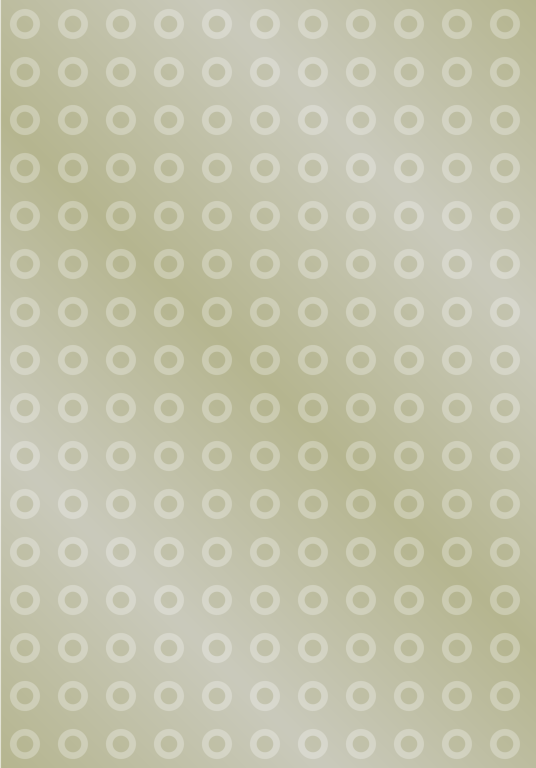
Write a WebGL 1 fragment shader that draws this pattern.

```glsl
precision highp float;

// A square grid of pale translucent rings over a diagonal olive-to-grey sheen.
// The sheen is a triangle wave between opposite corners; each ring is an
// annulus distance function repeated with fract, its hole tinted olive.

uniform vec2 u_resolution;

const float ROWS = 16.0;           // rings from bottom to top
const float COLUMN_SHIFT = 0.02;   // sideways grid offset, in cells
const float OUTER_RADIUS = 0.3125; // ring edges, in cells
const float INNER_RADIUS = 0.173;
const float RING_OPACITY = 0.28;
const float HOLE_TINT = 0.28;
const float SHEEN_CYCLES = 2.0;    // dark-light-dark cycles corner to corner
const float EDGE_WIDTH = 0.0015;   // pale strip on the left, in canvas heights
const float EDGE_OPACITY = 0.6;

const vec3 OLIVE = vec3(0.71, 0.71, 0.56);
const vec3 GREY = vec3(0.79, 0.79, 0.735);
const vec3 WHITE = vec3(1.0);

// Antialiased coverage of a disc
float disc(float dist, float radius, float blur) {
  return 1.0 - smoothstep(radius - blur, radius + blur, dist);
}

// Linear bands from the top right corner to the lower left one
vec3 sheen(vec2 p, float aspect) {
  float along = (1.0 - p.y + aspect - p.x) / (1.0 + aspect);
  float wave = 1.0 - abs(2.0 * fract(along * SHEEN_CYCLES) - 1.0);
  return mix(OLIVE, GREY, wave);
}

void main() {
  // Canvas height is one unit
  vec2 p = gl_FragCoord.xy / u_resolution.y;
  float pixel = 1.0 / u_resolution.y;
  float aspect = u_resolution.x / u_resolution.y;

  // 45 degree bands: distance from the top right corner, down minus across
  vec3 color = sheen(p, aspect);

  // Repeated rings
  vec2 cell = fract(p * ROWS - vec2(COLUMN_SHIFT, 0.0)) - 0.5;
  float dist = length(cell);
  float blur = 0.7 * pixel * ROWS;
  float outer = disc(dist, OUTER_RADIUS, blur);
  float hole = disc(dist, INNER_RADIUS, blur);
  color = mix(color, OLIVE, hole * HOLE_TINT);
  color = mix(color, WHITE, (outer - hole) * RING_OPACITY);

  // Pale left edge
  float edge = 1.0 - smoothstep(EDGE_WIDTH - 0.5 * pixel, EDGE_WIDTH + 0.5 * pixel, p.x);
  color = mix(color, WHITE, edge * EDGE_OPACITY);

  gl_FragColor = vec4(color, 1.0);
}
```
